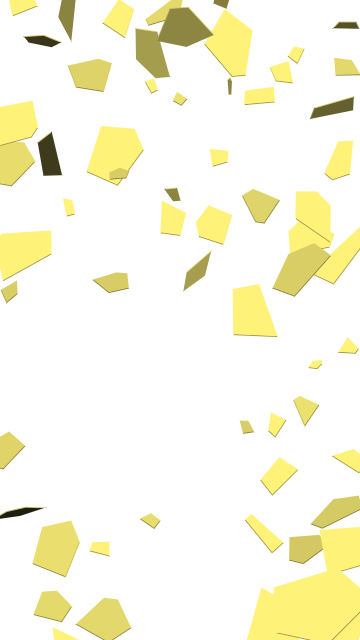
Reproduce this background procedurally as a Shadertoy shader.

```glsl
// Yellow paper shards tumbling over white, thinning out around a hollow centre.
// Each shard is a convex polygon with corners on a tilted ellipse; its tone
// follows how far it turns from the light, and a thin rim hints at thickness.

const float TAU = 6.2831853;

vec4 hash4(float n) {
    return fract(sin(n * vec4(12.99, 78.23, 39.35, 26.65) + 1.7) * 43758.55);
}

mat2 rotation(float angle) {
    float c = cos(angle), s = sin(angle);
    return mat2(c, s, -s, c);
}

// Corner k of a shard; the jitter stays below one step, so the order holds.
vec2 corner(float k, float sides, float seed, vec2 radii) {
    float angle = TAU * (k + 0.8 * hash4(seed + 7.3 * k).x) / sides;
    return radii * vec2(cos(angle), sin(angle));
}

// Signed distance to the nearest edge line in x, upward slope of its normal in y.
vec2 shardEdge(vec2 p, float sides, float seed, vec2 radii, mat2 turn) {
    vec2 nearest = vec2(-1.0, 0.0);
    vec2 a = turn * corner(0.0, sides, seed, radii);
    for (float k = 0.0; k < sides; k++) {
        vec2 b = turn * corner(mod(k + 1.0, sides), sides, seed, radii);
        vec2 normal = normalize(vec2(b.y - a.y, a.x - b.x));
        float d = dot(p - a, normal);
        if (d > nearest.x) nearest = vec2(d, normal.y);
        a = b;
    }
    return nearest;
}

// Chance that a shard lies at this place, in fractions of the canvas.
float density(vec2 place) {
    float centre = length((place - vec2(0.38, 0.42)) / vec2(0.5, 0.27));
    float floorGap = length((place - vec2(0.53, 0.04)) / vec2(0.15, 0.2));
    return mix(0.2, 1.0, smoothstep(0.75, 1.05, centre)) * step(1.0, floorGap);
}

// Brightness steps, from face-on to edge-on.
float shardTone(float pick, float vary) {
    if (pick < 0.45) return 1.0;
    if (pick < 0.75) return mix(0.82, 0.93, vary);
    if (pick < 0.92) return mix(0.5, 0.7, vary);
    return mix(0.1, 0.4, vary);
}

void mainImage(out vec4 fragColor, in vec2 fragCoord) {
    float pixel = 1.0 / iResolution.x;
    vec2 p = fragCoord * pixel;
    float height = iResolution.y * pixel;
    vec3 yellow = vec3(1.0, 0.95, 0.47);
    vec3 color = vec3(1.0);

    for (float i = 1.0; i < 85.0; i++) {
        vec4 h = hash4(i), g = hash4(i + 211.0);

        // Even spread with jitter, thinned by the density
        vec2 place = fract(i * vec2(0.7549, 0.5698) + 0.1 * h.xy) * 1.06 - 0.03;
        if (h.z > density(place)) continue;

        // Large, bright sheets pile up along the bottom
        float pile = 1.0 - smoothstep(0.04, 0.12, place.y);
        float tone = shardTone(fract(i * 0.4142) - 0.35 * pile, g.x);
        float size = mix(0.02, 0.105, fract(i * 0.618)) * (1.0 + 0.7 * pile);
        vec2 q = p - place * vec2(1.0, height);
        if (length(q) > size + pixel) continue;

        // Darker shards are seen more from the side
        float squash = mix(0.1, 0.8, tone) * mix(0.6, 1.25, g.y);
        vec2 radii = size * vec2(1.0, min(squash, 1.0));
        float sides = 4.0 + floor(2.0 * g.z);
        vec2 edge = shardEdge(q, sides, i * 3.1, radii, rotation(TAU * h.w));

        // Shadowed lower rim on bright shards, lit upper rim on dark ones
        bool lit = tone < 0.7;
        float rimSide = lit ? smoothstep(0.2, 0.6, edge.y) : smoothstep(0.2, 0.6, -edge.y);
        float rim = rimSide * smoothstep(-0.004, -0.001, edge.x);
        float shade = mix(tone, lit ? 0.9 : 0.55 * tone, 0.8 * rim);
        color = mix(color, yellow * shade, clamp(0.5 - edge.x / pixel, 0.0, 1.0));
    }
    fragColor = vec4(color, 1.0);
}
```
